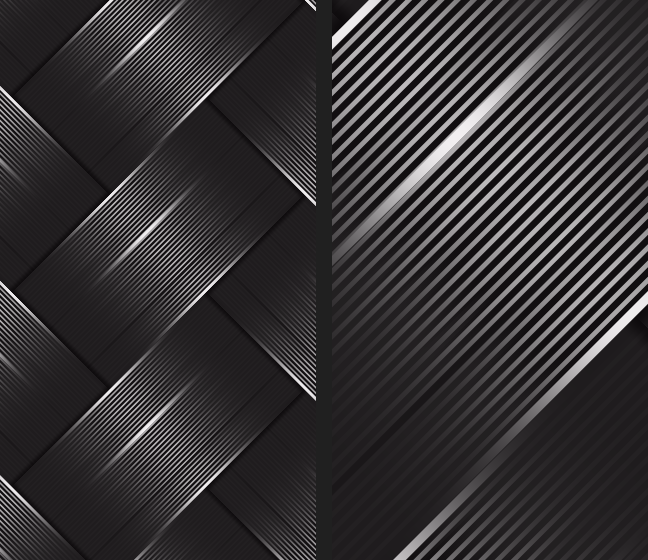
Left, the full canvas; right, a detail of the centre.
Reproduce this pattern procedurally as a Shadertoy shader.

```glsl
// Dark herringbone weave of ribbed metal strips with a glossy sheen across each strip.

const float STRIP_WIDTH = 0.3477;            // vertical repeat, in canvas heights
const vec2 WEAVE_ORIGIN = vec2(0.543, 0.1953);
const float RIB_COUNT = 36.0;
const float BASE_GREY = 0.13;
const vec3 WARM_TINT = vec3(0.005, -0.006, 0.001);

float hash(float n) {
    return fract(sin(n * 91.17) * 4375.5);
}

// Soft line of the given half width around zero.
float softLine(float dist, float halfWidth, float blur) {
    return 1.0 - smoothstep(halfWidth - blur, halfWidth + blur, abs(dist));
}

// Bell-shaped highlight centred on zero.
float glow(float dist, float spread) {
    float t = dist / spread;
    return exp(-t * t);
}

// Fine ribs: lit crests and black gaps in the sheen, faint grooves at the ends.
float ribs(float across, float fromCentre, float blur) {
    float rib = across * RIB_COUNT;
    float crest = softLine(fract(rib) - 0.5, 0.21, blur * RIB_COUNT * 0.6);
    float vary = hash(floor(rib));
    float sheen = glow(fromCentre, 0.31 + 0.05 * vary);
    float lit = mix(BASE_GREY, 0.64 + 0.10 * vary, sheen);
    float gap = mix(BASE_GREY, 0.06, smoothstep(0.15, 0.75, sheen));
    gap -= 0.014 * smoothstep(0.5, 0.8, fromCentre);
    return mix(gap, lit, crest);
}

// One strip: along runs 0..2, across runs 0..1.
float strip(float along, float across, float blur) {
    float fromCentre = abs(along - 1.0);
    float grey = ribs(across, fromCentre, blur);

    // Dark groove
    float groove = softLine(across - 0.778, 0.009, blur * 0.7);
    grey = mix(grey, 0.07, groove * (1.0 - 0.75 * fromCentre));

    // Long inner highlight, continuing as a faint seam
    float taper = glow(fromCentre, 0.6);
    float inner = softLine(across - 0.385, 0.004 + 0.008 * taper, blur * 0.7);
    float innerGrey = mix(0.10, 0.94, glow(fromCentre, 0.36));
    grey = mix(grey, innerGrey, inner);

    // Polished edges
    float edge = min(across, 1.0 - across);
    float rim = softLine(edge - 0.012, 0.011, blur * 0.7);
    grey = mix(grey, mix(0.11, 0.93, glow(fromCentre, 0.36)), rim);

    // Shadow where the strip tucks under its neighbour
    float endDist = 1.0 - fromCentre;
    return grey * mix(0.45, 1.0, smoothstep(0.0, 0.05, endDist));
}

// Chooses the rising or falling strip that covers a point of the weave.
float weave(vec2 p, float blur) {
    vec2 cell = floor(p);
    vec2 local = p - cell;
    float slot = mod(cell.x + cell.y, 4.0);
    bool falling = slot < 1.5;
    float along = falling ? local.x + slot : local.y + slot - 2.0;
    float across = falling ? 1.0 - local.y : local.x;
    return strip(along, across, blur);
}

void mainImage(out vec4 fragColor, in vec2 fragCoord) {
    vec2 pos = fragCoord / iResolution.y;
    pos.y = 1.0 - pos.y;

    // Diagonal axes measured in strip widths
    vec2 diagonal = vec2(pos.x + pos.y, pos.x - pos.y);
    vec2 p = (diagonal - WEAVE_ORIGIN) / STRIP_WIDTH;
    float blur = sqrt(2.0) / (STRIP_WIDTH * iResolution.y);

    fragColor = vec4(weave(p, blur) + WARM_TINT, 1.0);
}
```
